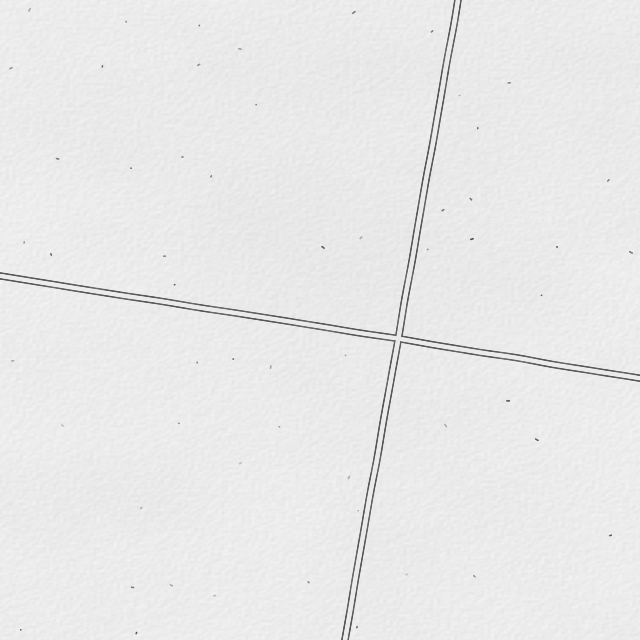
Give the GLSL for this texture, as a Shadertoy shader.

```glsl
float hash(vec2 p) {
    vec3 q = fract(vec3(p.xyx) * 0.1031);
    q += dot(q, q.yzx + 33.33);
    return fract((q.x + q.y) * q.z);
}

float noise(vec2 p) {
    vec2 cell = floor(p), f = fract(p);
    f = f * f * (3.0 - 2.0 * f);
    float low = mix(hash(cell), hash(cell + vec2(1, 0)), f.x);
    float high = mix(hash(cell + vec2(0, 1)), hash(cell + vec2(1, 1)), f.x);
    return mix(low, high, f.y);
}

float fbm(vec2 p) {
    float sum = 0.0, weight = 0.5;
    for (int i = 0; i < 4; i++) {
        sum += weight * noise(p);
        p = p * 2.03 + 17.3;
        weight *= 0.5;
    }
    return sum;
}

// Signed distance to a straight road through the crossing
float road(vec2 p, vec2 direction, float halfWidth) {
    vec2 d = normalize(direction);
    float wobble = (noise(vec2(dot(p, d) * 16.0 + 40.0, direction.x * 9.0 + 20.0)) - 0.5) * 0.0018;
    return abs(dot(p, vec2(-d.y, d.x)) + wobble) - halfWidth;
}

float paper(vec2 uv) {
    vec2 g = uv * vec2(190.0, 230.0) + 11.0;
    float emboss = noise(g) - noise(g + vec2(0.6, -0.6));
    float fibre = noise(uv * vec2(150.0, 330.0) + 71.0) - 0.5;
    float mottle = fbm(uv * vec2(5.0, 9.0) + 3.0) - 0.47;
    float shade = exp(-14.0 * dot(uv - vec2(0.53, 0.68), uv - vec2(0.53, 0.68)));
    return 0.922 + 0.028 * emboss + 0.014 * fibre + 0.025 * mottle - 0.012 * shade;
}

// Sparse slanted flecks, one candidate per grid cell
float flecks(vec2 uv, float pixel) {
    vec2 g = uv * 17.0, cell = floor(g);
    float h = hash(cell + 5.0);
    vec2 centre = 0.15 + 0.7 * vec2(hash(cell + 31.0), hash(cell + 57.0));
    vec2 q = (fract(g) - centre) / 17.0;
    float a = 6.283 * hash(cell + 83.0);
    vec2 d = vec2(cos(a), sin(a));
    q -= d * clamp(dot(q, d), -0.0022, 0.0022) * hash(cell + 97.0);
    float ink = 1.0 - smoothstep(0.0004, 0.0012 + pixel * 0.6, length(q));
    return ink * step(0.78, h) * mix(0.15, 0.6, hash(cell + 111.0));
}

void mainImage(out vec4 fragColor, in vec2 fragCoord) {
    vec2 uv = fragCoord / iResolution.xy;
    float pixel = 1.0 / iResolution.y;
    vec2 p = uv - vec2(0.622, 0.471);

    // Each half of the cross road has its own slight slope
    float slope = p.x < 0.0 ? -0.1575 : -0.1645;
    float steep = road(p, vec2(0.177, 1.0), 0.0048);
    float level = road(p, vec2(1.0, slope), 0.0046);
    float roads = min(steep, level);

    float value = paper(uv);
    value -= flecks(uv, pixel);

    // Pencil outlines with uneven pressure, open at the crossing
    float pressure = 0.85 + 0.25 * noise(uv * 60.0 + 9.0);
    float outline = 1.0 - smoothstep(0.0004, 0.0011 + pixel * 0.6, abs(roads));
    float inside = 1.0 - smoothstep(-pixel, pixel, roads);
    value = mix(value, 0.92, 0.3 * inside);
    value = mix(value, 0.34, clamp(outline * pressure, 0.0, 1.0));

    fragColor = vec4(vec3(clamp(value, 0.0, 1.0)), 1.0);
}
```
